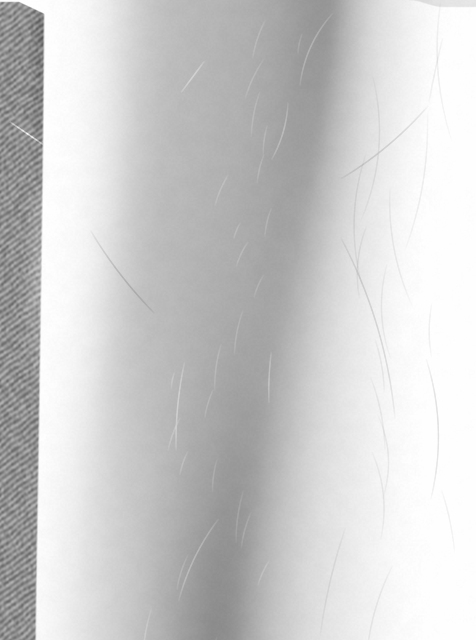
Reproduce this texture procedurally as a WebGL 1 fragment shader.

```glsl
precision highp float;
uniform vec2 u_resolution;

const float ASPECT = 0.742;

float hash(vec2 p) {
  vec3 v = fract(vec3(p.xyx) * 0.1031);
  v += dot(v, v.yzx + 33.33);
  return fract((v.x + v.y) * v.z);
}

float noise(vec2 p) {
  vec2 i = floor(p), f = fract(p);
  f = f * f * (3.0 - 2.0 * f);
  return mix(mix(hash(i), hash(i + vec2(1.0, 0.0)), f.x),
             mix(hash(i + vec2(0.0, 1.0)), hash(i + 1.0), f.x), f.y);
}

// Quadratic B-spline weights for four knot distances
vec4 splineWeight(vec4 d) {
  d = abs(d);
  vec4 tail = max(1.5 - d, 0.0);
  return mix(0.75 - d * d, 0.5 * tail * tail, step(0.5, d));
}

// Smooth curve over t in 0..1 through five evenly spaced controls
float curve(float t, vec4 first, float last) {
  vec4 w = splineWeight(t * 4.0 - vec4(0.0, 1.0, 2.0, 3.0));
  float wLast = splineWeight(vec4(t * 4.0 - 4.0)).x;
  return (dot(w, first) + wLast * last) / (dot(w, vec4(1.0)) + wLast);
}

// Nine-control brightness profile that fades to white outside
float profile(float k, vec4 left, float core, vec4 right) {
  vec4 wl = splineWeight(k - vec4(0.0, 1.0, 2.0, 3.0));
  vec4 wr = splineWeight(k - vec4(5.0, 6.0, 7.0, 8.0));
  float wc = splineWeight(vec4(k - 4.0)).x;
  float rest = 1.0 - dot(wl + wr, vec4(1.0)) - wc;
  return dot(wl, left) + wc * core + dot(wr, right) + rest;
}

// Thin bowed line with tapering ends; a and b are fractions of the canvas
float hair(vec2 p, vec2 a, vec2 b, float bow, float px) {
  a.x *= ASPECT;
  b.x *= ASPECT;
  vec2 ab = b - a;
  float h = clamp(dot(p - a, ab) / dot(ab, ab), 0.0, 1.0);
  float arc = 4.0 * h * (1.0 - h);
  float d = length(p - a - ab * h - vec2(-ab.y, ab.x) * bow * arc);
  return (1.0 - smoothstep(0.0003, 0.0006 + px, d)) * sqrt(arc);
}

float backdrop(vec2 uv) {
  float t = uv.y;
  float left = curve(t, vec4(0.200, 0.200, 0.175, 0.140), 0.112);
  float mid = curve(t, vec4(0.695, 0.645, 0.570, 0.510), 0.460);
  float right = curve(t, vec4(0.900, 0.860, 0.825, 0.820), 0.820);
  float core = curve(t, vec4(0.54, 0.60, 0.65, 0.57), 0.50);
  float k = uv.x < mid ? 4.0 * (uv.x - left) / (mid - left)
                       : 4.0 + 4.0 * (uv.x - mid) / (right - mid);
  vec4 shade = mix(vec4(0.97, 0.75, 0.71, 0.675), vec4(0.96, 0.85, 0.76, 0.63),
                   smoothstep(0.35, 1.0, t));
  return profile(k, shade, core, vec4(0.74, 0.86, 0.92, 0.975));
}

float fabric(vec2 uv, vec2 p) {
  float wobble = noise(p * vec2(60.0, 35.0));
  float twill = sin(6.2832 * (p.y + 0.75 * p.x) / 0.0105 + 2.5 * wobble);
  float thread = noise(p * vec2(260.0, 200.0)) - 0.5;
  float worn = smoothstep(0.04, 0.08, uv.x) * smoothstep(0.25, 0.40, uv.y)
             * (1.0 - smoothstep(0.45, 0.65, uv.y));
  float seam = smoothstep(0.055, 0.09, uv.x) * (1.0 - smoothstep(0.1, 0.3, uv.y));
  return 0.56 + 0.075 * twill + 0.14 * thread + 0.09 * worn - 0.08 * seam;
}

float lightScratches(vec2 p, float px) {
  float sum = hair(p, vec2(0.70, 0.02), vec2(0.63, 0.135), 0.08, px);
  sum += hair(p, vec2(0.46, 0.81), vec2(0.375, 0.94), 0.05, px);
  sum += hair(p, vec2(0.605, 0.16), vec2(0.57, 0.25), -0.06, px);
  sum += hair(p, vec2(0.388, 0.565), vec2(0.37, 0.705), 0.03, px);
  sum += hair(p, vec2(0.43, 0.095), vec2(0.38, 0.145), 0.0, px);
  sum += hair(p, vec2(0.57, 0.55), vec2(0.565, 0.63), 0.02, px);
  for (int i = 0; i < 24; i++) {
    float n = float(i);
    float t = (n + hash(vec2(n, 3.0))) / 24.0;
    vec2 a = vec2(mix(0.40, 0.68, hash(vec2(n, 7.0))) - 0.1 * t, t);
    float len = mix(0.025, 0.09, hash(vec2(n, 11.0)));
    float slant = mix(0.08, 0.65, hash(vec2(n, 17.0)));
    sum += 0.55 * hair(p, a, a + len * vec2(-slant, 1.0), 0.04, px);
  }
  return min(sum, 1.0);
}

float darkHairs(vec2 p, float px) {
  float sum = hair(p, vec2(0.715, 0.37), vec2(0.83, 0.655), -0.05, px);
  sum += hair(p, vec2(0.19, 0.36), vec2(0.325, 0.49), 0.03, px);
  sum += hair(p, vec2(0.715, 0.28), vec2(0.90, 0.165), 0.04, px);
  sum += hair(p, vec2(0.895, 0.56), vec2(0.905, 0.78), -0.07, px);
  for (int i = 0; i < 16; i++) {
    float n = float(i);
    vec2 a = vec2(mix(0.72, 0.95, hash(vec2(n, 23.0))), n / 17.0);
    float len = mix(0.08, 0.26, hash(vec2(n, 29.0)));
    float slant = mix(-0.4, 0.3, hash(vec2(n, 31.0)));
    float bow = 0.2 * (hash(vec2(n, 37.0)) - 0.5);
    sum += 0.5 * hair(p, a, a + len * vec2(slant, 1.0), bow, px);
  }
  return min(sum, 1.0);
}

void main() {
  // Vertical coordinate runs downward from the top
  vec2 uv = gl_FragCoord.xy / u_resolution;
  uv.y = 1.0 - uv.y;
  vec2 p = uv * vec2(ASPECT, 1.0);
  float px = 1.0 / u_resolution.y;

  float tone = backdrop(uv);
  tone += 0.016 * (noise(p * 400.0) - 0.5) + 0.012 * (noise(p * 60.0) - 0.5);
  tone += 0.10 * lightScratches(p, px) - 0.11 * darkHairs(p, px);

  // Grey lip along the upper right edge
  float lip = 0.011 * smoothstep(0.86, 0.93, uv.x);
  tone -= 0.10 * step(0.86, uv.x) * (1.0 - smoothstep(lip - px, lip + px, uv.y));

  // Cloth strip with a clipped upper corner
  float side = curve(uv.y, vec4(0.093, 0.090, 0.085, 0.080), 0.074);
  float top = 0.003 + 0.35 * max(uv.x - 0.04, 0.0);
  float mask = (1.0 - smoothstep(side - 0.003, side + 0.003, uv.x))
             * smoothstep(top - px, top + px, uv.y);
  float cloth = fabric(uv, p);
  cloth += 0.3 * hair(p, vec2(0.02, 0.19), vec2(0.095, 0.228), 0.0, px);
  tone = mix(tone, cloth, mask);

  gl_FragColor = vec4(vec3(clamp(tone, 0.0, 0.995)), 1.0);
}
```
